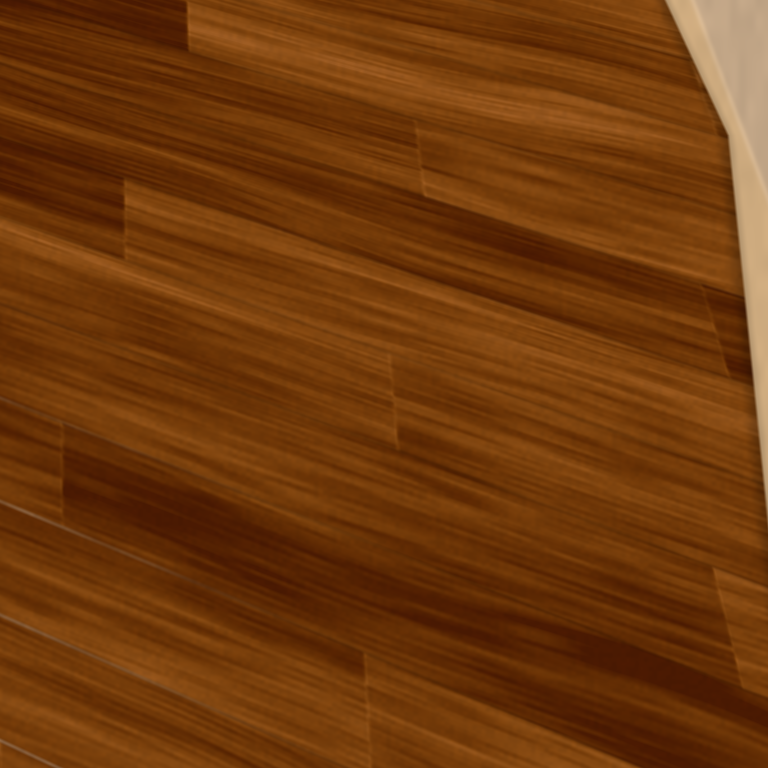
This texture is drawn by a Shadertoy shader. Its source:

```glsl
// Staggered brown wood floor planks in perspective, with a pale panel edge at the upper right.

#define SLOPE 0.30        // tilt of the seams at the top left
#define FAN 0.177         // spreading of the seams toward the right
#define FIRST_SEAM -0.0065
#define ROW_SIZE 0.0856   // plank width at the first seam
#define ROW_GROWTH 0.0368 // widening of the planks toward the viewer
#define GRAIN 1.3
#define SOFT 0.0026       // half width of blurred edges
#define DARK_WOOD vec3(0.315, 0.12, 0.008)
#define LIGHT_WOOD vec3(0.56, 0.315, 0.095)
#define GLINT vec3(0.62, 0.48, 0.36)
#define PANEL vec3(0.78, 0.66, 0.52)

// Brightness left and right of the joint, for rows -4 to 8
const vec2 TONES[13] = vec2[13](
    vec2(0.70, 0.70), vec2(0.65, 0.70), vec2(0.60, 0.68), vec2(0.10, 0.66),
    vec2(0.45, 0.70), vec2(0.40, 0.08), vec2(0.14, 0.70), vec2(0.72, 0.63),
    vec2(0.34, 0.82), vec2(0.42, 0.14), vec2(0.50, 0.56), vec2(0.62, 0.55),
    vec2(0.60, 0.50));

float hash(vec2 p) {
    return fract(sin(dot(p, vec2(127.1, 311.7))) * 43758.5453);
}

float noise(vec2 p) {
    vec2 i = floor(p), f = fract(p);
    f = f * f * (3.0 - 2.0 * f);
    return mix(mix(hash(i), hash(i + vec2(1, 0)), f.x),
               mix(hash(i + vec2(0, 1)), hash(i + vec2(1, 1)), f.x), f.y);
}

// Long streaks: broad bands, fibres and fine pores, centred on zero
float grain(vec2 p, float id) {
    p += id * vec2(7.3, 3.1);
    p.y += 0.3 * noise(p * vec2(2.5, 1.0)) + 0.25 * p.x;
    return 0.50 * noise(p * vec2(1.5, 3.5))
         + 0.36 * noise(p * vec2(6.0, 12.0))
         + 0.30 * noise(p * vec2(14.0, 28.0)) - 0.58;
}

// Joints step right over three rows and drift with depth
float jointAt(float row, float across) {
    float phase = mod(row + 1.0, 3.0);
    float x = 0.216 + phase * (0.302 + 0.022 * phase)
            + row * (0.016 * phase - 0.027);
    return x + 0.045 * x * x * across;
}

vec3 plankColor(vec2 floorPos, float row, float soft) {
    float joint = floorPos.x - jointAt(row, floorPos.y - row);
    vec2 tones = TONES[int(clamp(row + 4.0, 0.0, 12.0))];
    float left = tones.x + GRAIN * grain(floorPos, row * 2.0);
    float right = tones.y + GRAIN * grain(floorPos, row * 2.0 + 1.0);
    float tone = mix(left, right, smoothstep(-soft, soft, joint));
    // Worn bevel that catches light along the joint
    float wear = 0.4 + 0.6 * noise(floorPos * vec2(3.0, 4.0));
    tone += 0.22 * wear * (1.0 - smoothstep(0.0, 2.0 * soft, abs(joint)));
    tone = clamp(tone, -0.1, 1.2);
    return mix(DARK_WOOD, LIGHT_WOOD, vec3(tone, tone, tone * abs(tone)));
}

void mainImage(out vec4 fragColor, in vec2 fragCoord) {
    vec2 uv = fragCoord / iResolution.xy;
    uv.y = 1.0 - uv.y; // depth runs downward
    float pixel = 1.0 / iResolution.y;
    float soft = max(SOFT, pixel);

    // Perspective: seams fan out, rows widen toward the viewer
    float fan = 1.0 + FAN * uv.x;
    float depth = (uv.y - SLOPE * uv.x) / fan - FIRST_SEAM;
    float scale = ROW_SIZE + ROW_GROWTH * depth;
    vec2 floorPos = vec2(uv.x, depth / scale);
    float rowHeight = scale * scale / ROW_SIZE * fan;

    // Blend the two rows beside the nearest seam
    float seam = floor(floorPos.y + 0.5);
    float seamDist = (floorPos.y - seam) * rowHeight;
    vec3 color = mix(plankColor(floorPos, seam - 1.0, soft),
                     plankColor(floorPos, seam, soft),
                     smoothstep(-soft, soft, seamDist));

    // Seams: faint dark gap, broken bright glint at the near left
    float line = 1.0 - smoothstep(0.0, 1.8 * soft, abs(seamDist));
    float glint = smoothstep(3.5, 7.0, seam) * exp(-18.0 * uv.x * uv.x)
                * (0.5 + 0.5 * noise(vec2(uv.x * 30.0, seam)));
    color *= 1.0 - 0.10 * line;
    color = mix(color, GLINT, 0.8 * line * glint);

    // Fine mottling
    color *= 0.96 + 0.08 * noise(uv * 170.0);

    // Pale panel with a bent edge, a ridge and a contact shadow
    float edge = uv.x - min(0.866 + 0.466 * uv.y, 0.930 + 0.103 * uv.y);
    float ridge = uv.x - 0.902 - 0.38 * uv.y;
    vec3 panel = PANEL * mix(vec3(1.04, 1.02, 0.96), vec3(0.98, 0.99, 1.02),
                             smoothstep(-0.008, 0.008, ridge));
    panel += 0.05 * exp(-pow(ridge / 0.004, 2.0));
    panel *= 0.96 + 0.06 * noise(uv * vec2(90.0, 35.0));
    panel *= mix(0.88, 1.0, smoothstep(0.0, 0.012, edge));
    color *= 1.0 - 0.22 * smoothstep(-0.02, 0.0, edge);
    color = mix(color, panel, smoothstep(-soft, soft, edge));

    fragColor = vec4(color, 1.0);
}
```
